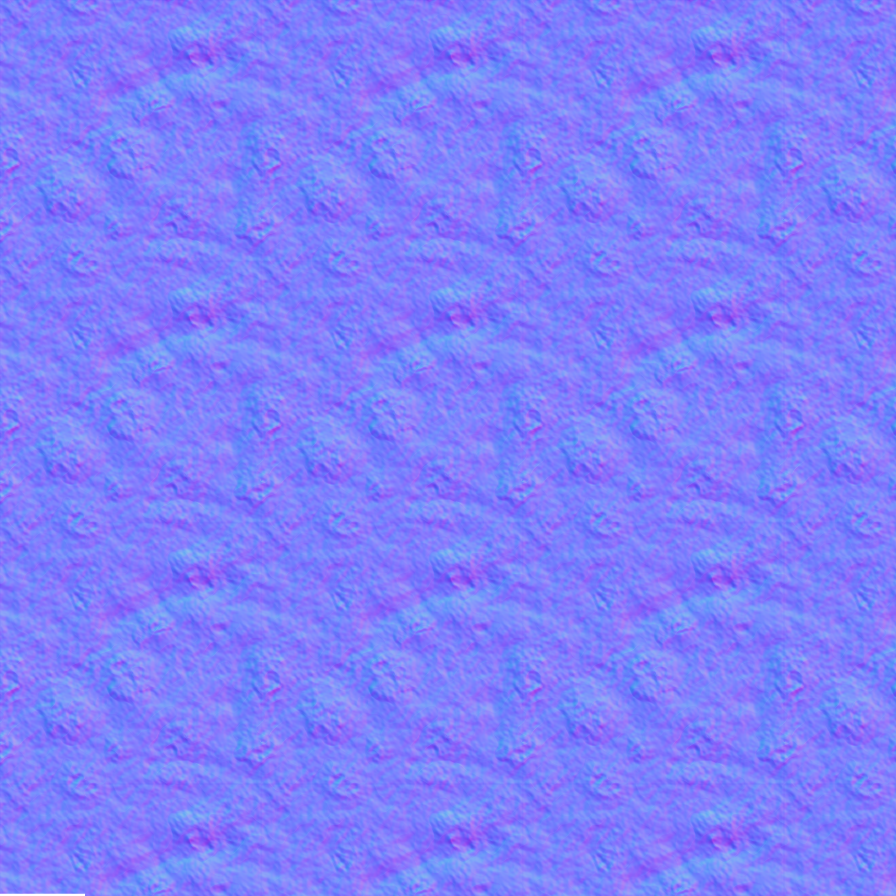
Write a Shadertoy shader that draws this texture map.

```glsl
const float TILES = 24.0 / 7.0;   // repeats across and down
const int LUMP_COUNT = 11;
// Rock lumps in tile space: centre, radius
const vec3 LUMPS[LUMP_COUNT] = vec3[](
    vec3(0.77, 0.835, 0.125), vec3(0.32, 0.02, 0.11), vec3(0.335, 0.73, 0.09),
    vec3(0.51, 0.42, 0.115), vec3(0.715, 0.175, 0.115), vec3(0.99, 0.165, 0.11),
    vec3(0.04, 0.43, 0.13), vec3(0.27, 0.29, 0.13), vec3(0.53, 0.555, 0.05),
    vec3(0.625, 0.61, 0.045), vec3(0.46, 0.15, 0.07));

// Integer hash to a gradient in -1..1
vec2 hashGradient(vec2 cell, uint seed) {
    uvec2 v = uvec2(cell) * 1664525u + 1013904u + seed * 747796u;
    v.x += v.y * 1664525u;
    v.y += v.x * 1664525u;
    v ^= v >> 16u;
    v.x += v.y * 1664525u;
    v.y += v.x * 1664525u;
    v ^= v >> 16u;
    return vec2(v & 65535u) / 32767.5 - 1.0;
}

// Wraps a lattice cell to the tile, also when the lattice is sheared
vec2 wrapCell(vec2 cell, vec2 period, float shear) {
    float turns = floor(cell.x / period.x);
    return vec2(cell.x - turns * period.x, mod(cell.y + turns * shear, period.y));
}

float cornerValue(vec2 cell, vec2 corner, vec2 f, vec2 period, float shear, uint seed) {
    return dot(hashGradient(wrapCell(cell + corner, period, shear), seed), f - corner);
}

// Tiling gradient noise; shear tilts its grain
float tileNoise(vec2 p, vec2 period, float shear, uint seed) {
    vec2 q = p * period - vec2(0.0, p.x * shear);
    vec2 cell = floor(q), f = q - cell;
    vec2 w = f * f * f * (f * (f * 6.0 - 15.0) + 10.0);
    float a = cornerValue(cell, vec2(0, 0), f, period, shear, seed);
    float b = cornerValue(cell, vec2(1, 0), f, period, shear, seed);
    float c = cornerValue(cell, vec2(0, 1), f, period, shear, seed);
    float d = cornerValue(cell, vec2(1, 1), f, period, shear, seed);
    return mix(mix(a, b, w.x), mix(c, d, w.x), w.y);
}

// Offset to the nearest repeat of a centre
vec2 nearestOffset(vec2 p, vec2 centre) {
    return fract(p - centre + 0.5) - 0.5;
}

// Broken lump, steep at lower left and fading at upper right
float lumpMask(vec2 offset, float radius, float ragged) {
    float dist = length(offset);
    float side = dot(offset, vec2(0.707)) / max(dist, 0.0001);
    float softness = mix(0.45, 1.0, 0.5 + 0.5 * side);
    return 1.0 - smoothstep(1.0 - softness, 1.0, dist / radius + ragged);
}

// Long smooth furrow around a segment
float furrow(vec2 offset, vec2 halfSpan, float width) {
    float along = clamp(dot(offset, halfSpan) / dot(halfSpan, halfSpan), -1.0, 1.0);
    float dist = length(offset - halfSpan * along) / width;
    return exp(-dist * dist);
}

float rockHeight(vec2 p) {
    // Broad swells and furrows
    float swell = tileNoise(p, vec2(3, 4), 1.0, 1u);
    float hump = tileNoise(p, vec2(6, 8), -2.0, 2u);
    float height = 0.011 * swell + 0.012 * hump;
    height -= 0.011 * furrow(nearestOffset(p, vec2(0.645, 0.705)), vec2(0.22, 0.08), 0.055);
    height -= 0.005 * furrow(nearestOffset(p, vec2(0.91, 0.36)), vec2(0.02, 0.15), 0.04);

    // Lumps with bent, ragged rims
    float chips = tileNoise(p, vec2(11, 13), 3.0, 3u);
    float crumbs = tileNoise(p, vec2(20, 21), -6.0, 4u);
    float ragged = 0.6 * chips + 0.35 * crumbs;
    vec2 bent = p + 0.04 * vec2(hump, swell);
    float rough = 0.5 * smoothstep(0.0, 0.4, hump - swell);
    for (int i = 0; i < LUMP_COUNT; i++) {
        vec3 lump = LUMPS[i];
        float mask = lumpMask(nearestOffset(bent, lump.xy), lump.z, ragged);
        height += 0.078 * lump.z * mask;
        rough = max(rough, mask);
    }

    // Creased chips and fine grit, stronger on rough ground
    float grit = chips / 13.0 + crumbs / 20.0 - 0.5 * abs(chips + 0.4 * crumbs) / 12.0;
    float frequency = 32.0;
    float lean = 10.0;
    for (uint i = 0u; i < 2u; i++) {
        grit += 1.2 * tileNoise(p, vec2(frequency, frequency + 2.0), lean, 5u + i) / frequency;
        frequency *= 1.5;
        lean *= -1.5;
    }
    return height + grit * mix(0.064, 0.115, rough);
}

// Surface normal packed as a colour
vec3 normalColor(vec2 p, float stepSize) {
    float centre = rockHeight(p);
    vec2 slope = vec2(rockHeight(p + vec2(stepSize, 0)), rockHeight(p + vec2(0, stepSize)));
    slope = (slope - centre) / stepSize;
    return normalize(vec3(-slope, 1.0)) * 0.5 + vec3(0.497, 0.499, 0.492);
}

void mainImage(out vec4 fragColor, in vec2 fragCoord) {
    vec2 uv = fragCoord / iResolution.xy;
    vec2 p = (uv - vec2(0, 1)) * TILES;
    vec3 color = normalColor(p, 0.004);

    // Faint joints between tiles
    vec2 joint = abs(fract(p + 0.5) - 0.5);
    float line = 1.0 - smoothstep(0.001, 0.006, min(joint.x, joint.y));
    color.rg -= 0.015 * line;

    // Thin blank strip at the lower left edge
    vec2 pixel = 1.0 / iResolution.xy;
    vec2 strip = 1.0 - smoothstep(-0.5 * pixel, 0.5 * pixel, uv - vec2(0.095, 0.0026));
    color = mix(color, vec3(1), strip.x * strip.y);
    fragColor = vec4(color, 1.0);
}
```
